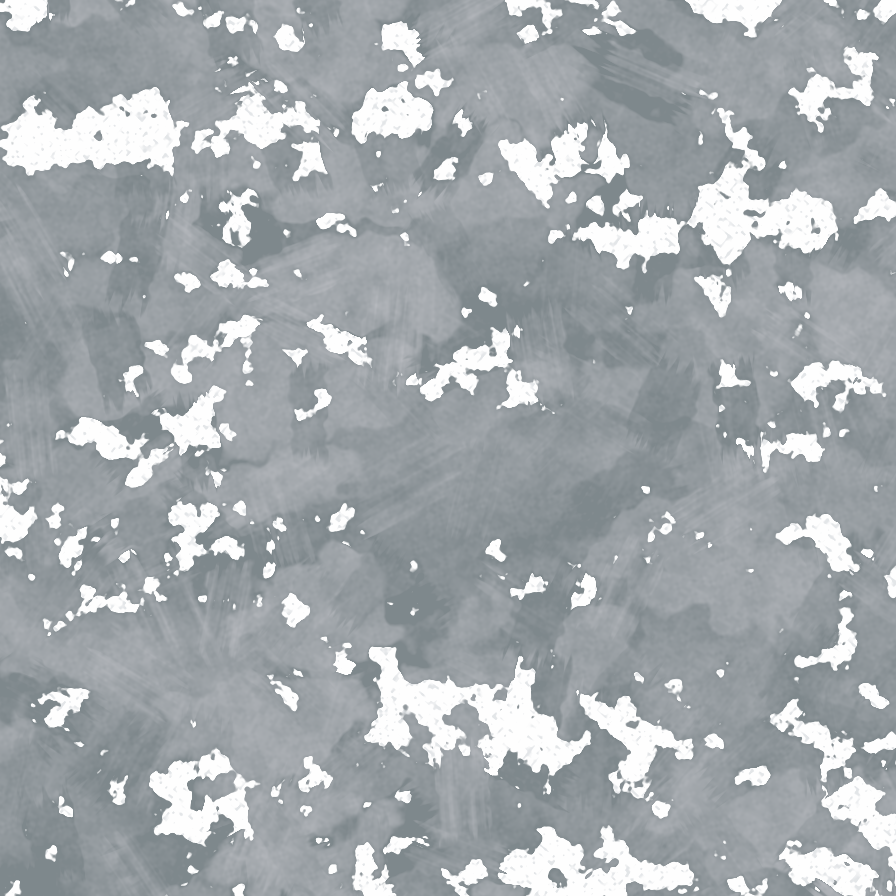
Reproduce this texture procedurally as a Shadertoy shader.

```glsl
// Weathered grey paint: dry-brush strokes and cloudy dabs are layered into one
// tone, and ragged horizontal bands of bare white show through where a
// multi-scale noise field, held back by the lighter paint, passes a threshold.

const vec3 DARK_PAINT  = vec3(0.495, 0.532, 0.548);
const vec3 LIGHT_PAINT = vec3(0.690, 0.703, 0.722);
const vec3 BARE_WHITE  = vec3(0.995);
const vec3 WORN_WHITE  = vec3(0.89, 0.90, 0.91);
const float LAYERED_MEAN = 0.58;
const float MEAN_TONE = 0.50;
const float TONE_CONTRAST = 2.0;
const float BARE_LEVEL = 0.165;

float hash(vec2 p) {
    vec3 q = fract(vec3(p.xyx) * 0.1031);
    q += dot(q, q.yzx + 33.33);
    return fract((q.x + q.y) * q.z);
}

mat2 rotation(float angle) {
    float c = cos(angle), s = sin(angle);
    return mat2(c, s, -s, c);
}

float noise(vec2 p) {
    vec2 cell = floor(p), f = fract(p);
    f = f * f * (3.0 - 2.0 * f);
    float low  = mix(hash(cell), hash(cell + vec2(1, 0)), f.x);
    float high = mix(hash(cell + vec2(0, 1)), hash(cell + vec2(1, 1)), f.x);
    return mix(low, high, f.y);
}

// Three octaves, normalised to 0..1
float fbm(vec2 p) {
    float sum = 0.0, weight = 0.5;
    for (int i = 0; i < 3; i++) {
        sum += weight * noise(p);
        p = rotation(0.65) * p * 2.03 + 17.3;
        weight *= 0.5;
    }
    return sum / 0.875;
}

vec2 scatter(vec2 cell, float seed) {
    return 0.2 + 0.6 * vec2(hash(cell + seed), hash(cell + seed + 41.0));
}

// Flat brush marks with streaks along their length and frayed ends
float paintStrokes(float tone, vec2 p, float frequency, float seed, float opacity) {
    p = p * frequency + seed;
    vec2 home = floor(p);
    for (int y = -1; y <= 1; y++)
    for (int x = -1; x <= 1; x++) {
        vec2 cell = home + vec2(x, y);
        float pick = hash(cell + seed + 3.0);
        float angle = 1.57 + 2.4 * (hash(cell + seed + 9.0) - 0.5);
        vec2 q = (p - cell - scatter(cell, seed)) * rotation(angle);
        float streak = noise(vec2(q.x * 1.3, q.y * 17.0) + pick * 90.0);
        float fineStreak = noise(vec2(q.x * 2.0, q.y * 38.0) + pick * 50.0);
        float bristle = mix(streak, fineStreak, 0.4);
        vec2 halfSize = vec2(0.36 + 0.4 * bristle, 0.22 + 0.2 * pick);
        halfSize.y += 0.10 * (noise(q * 9.0 + pick * 30.0) - 0.5);
        vec2 inside = smoothstep(vec2(0.0), vec2(0.12, 0.05), halfSize - abs(q));
        float cover = inside.x * inside.y * step(pick, 0.8);
        float strokeTone = mix(0.08, 0.8, hash(cell + seed + 23.0));
        strokeTone += 0.35 * (bristle - 0.5);
        tone = mix(tone, strokeTone, cover * opacity * (0.35 + 0.65 * bristle));
    }
    return tone;
}

// Wide, pale dabs with scalloped edges
float paintDabs(float tone, vec2 p, vec2 frequency, float seed) {
    vec2 warp = vec2(fbm(p * 18.0), fbm(p * 18.0 + 31.0)) - 0.5;
    p = (p + 0.13 * warp) * frequency + seed;
    vec2 home = floor(p);
    for (int y = -1; y <= 1; y++)
    for (int x = -1; x <= 1; x++) {
        vec2 cell = home + vec2(x, y);
        float pick = hash(cell + seed + 5.0);
        vec2 q = p - cell - scatter(cell, seed);
        float reach = length(q / vec2(0.56, 0.40 + 0.1 * pick));
        float cover = (1.0 - smoothstep(0.8, 1.0, reach)) * step(pick, 0.66);
        tone = mix(tone, 0.62 + 0.3 * pick, 0.7 * cover);
    }
    return tone;
}

// Broad bands broken into lacy islands and fine crumbs
float bareField(vec2 p, float tone) {
    float bands   = fbm(p * vec2(4.5, 11.0) + 5.7) - 0.5;
    float islands = noise(rotation(0.4) * p * vec2(25.0, 31.0) + 60.0) - 0.5;
    float crumbs  = fbm(rotation(0.9) * p * 52.0 + 11.0) - 0.5;
    return 0.7 * bands + 0.4 * islands + 0.55 * crumbs - 0.28 * (tone - MEAN_TONE);
}

void mainImage(out vec4 fragColor, in vec2 fragCoord) {
    vec2 p = fragCoord / iResolution.y;

    // Layered paint
    float tone = 0.45 + 0.5 * (fbm(p * vec2(5.0, 8.0)) - 0.5);
    tone = paintStrokes(tone, p, 8.0, 13.0, 0.9);
    tone = paintDabs(tone, p, vec2(4.4, 8.2), 27.0);
    tone = paintStrokes(tone, p, 10.5, 52.0, 0.6);
    tone = MEAN_TONE + TONE_CONTRAST * (tone - LAYERED_MEAN);

    // Bare patches, with darker paint gathered along their rims
    float field = bareField(p, tone);
    float bare = smoothstep(BARE_LEVEL - 0.012, BARE_LEVEL + 0.016, field);
    tone -= 0.16 * smoothstep(BARE_LEVEL - 0.12, BARE_LEVEL, field);

    // Mottling and grain
    tone += 0.40 * (fbm(p * 38.0 + 80.0) - 0.5);
    tone += 0.20 * (noise(rotation(0.5) * p * 250.0) - 0.5);
    vec3 paint = mix(DARK_PAINT, LIGHT_PAINT, clamp(tone, 0.0, 1.1));
    float wear = smoothstep(0.70, 0.95, noise(rotation(0.7) * p * 250.0 + 7.0));
    vec3 ground = mix(BARE_WHITE, WORN_WHITE, wear);
    fragColor = vec4(mix(paint, ground, bare), 1.0);
}
```
